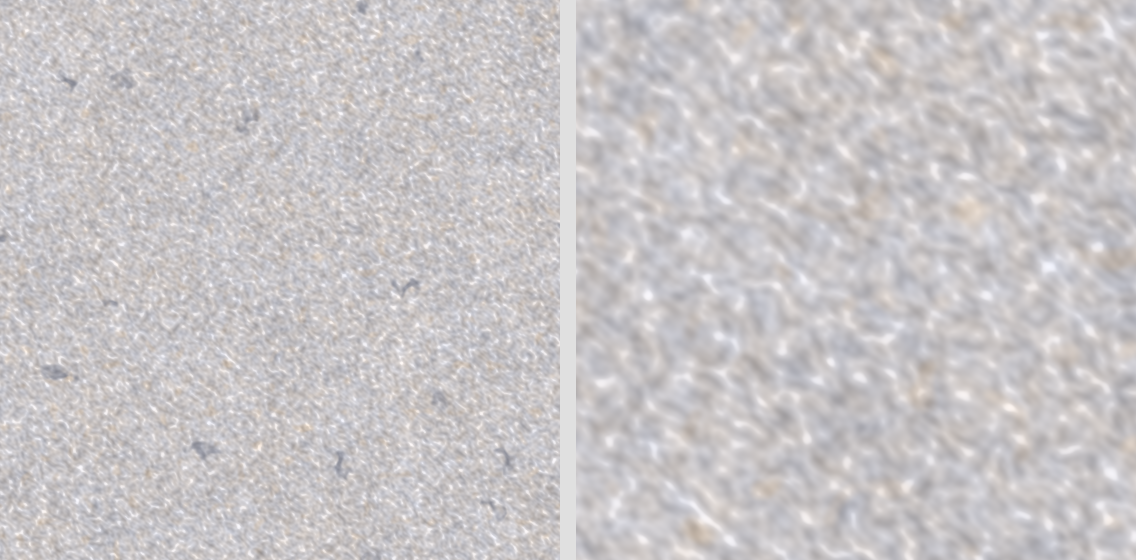
Left, the full canvas; right, a detail of the centre.
Reproduce this texture procedurally as a Shadertoy shader.

```glsl
// Fine pale grey stone: slanted gradient-noise grains with bright glints,
// broad mottling, faint warm and cool tints, sparse tan stains, and
// ragged blue-grey flaws scattered over a jittered grid.

float hash(vec2 p) {
    return fract(sin(dot(p, vec2(127.1, 311.7))) * 43758.5453);
}

vec2 gradientAt(vec2 cell) {
    float angle = 6.2832 * hash(cell);
    return vec2(cos(angle), sin(angle));
}

// Gradient noise, roughly -0.7 to 0.7
float noise(vec2 p) {
    vec2 i = floor(p), f = fract(p);
    vec2 w = f * f * f * (f * (f * 6.0 - 15.0) + 10.0);
    vec2 e = vec2(1.0, 0.0);
    float low = mix(dot(gradientAt(i), f),
                    dot(gradientAt(i + e.xy), f - e.xy), w.x);
    float high = mix(dot(gradientAt(i + e.yx), f - e.yx),
                     dot(gradientAt(i + e.xx), f - e.xx), w.x);
    return mix(low, high, w.y);
}

// Short bent strokes, present in some cells of the grid only
float flaws(vec2 uv) {
    vec2 warp = vec2(noise(uv * 42.0 + 7.0), noise(uv * 42.0 + 31.0));
    vec2 p = uv + 0.026 * warp;
    vec2 home = floor(p * 6.0);
    float mask = 0.0;
    for (int y = -1; y <= 1; y++)
    for (int x = -1; x <= 1; x++) {
        vec2 cell = home + vec2(x, y);
        vec2 center = (cell + vec2(hash(cell + 3.7), hash(cell + 9.2))) / 6.0;
        vec2 axis = gradientAt(cell + 17.3);
        float halfLength = 0.026 * hash(cell + 5.1);
        vec2 q = p - center;
        float d = length(q - axis * clamp(dot(q, axis), -halfLength, halfLength));
        float strength = smoothstep(0.45, 0.75, hash(cell + 23.9));
        mask = max(mask, strength * smoothstep(0.016, 0.003, d));
    }
    return mask * clamp(0.75 + 1.8 * noise(uv * 50.0 + 60.0), 0.0, 1.0);
}

void mainImage(out vec4 fragColor, in vec2 fragCoord) {
    vec2 uv = fragCoord / iResolution.y;

    // Grain axes run down to the right
    vec2 slanted = vec2(dot(uv, vec2(0.77, -0.64)), dot(uv, vec2(0.64, 0.77)));
    slanted += 0.004 * vec2(noise(uv * 30.0), noise(uv * 30.0 + 50.0));

    // Two grain sizes with rounded glints
    float grain = 0.66 * noise(slanted * vec2(64.0, 90.0) + 11.0)
                + 0.58 * noise(slanted * vec2(112.0, 155.0) + 43.0);
    float glint = smoothstep(0.2, 0.5, grain);

    // Clumps and broad clouds of lighter and darker stone
    float mottle = 0.024 * noise(uv * 5.0 + 200.0)
                 + 0.036 * noise(uv * 13.0 + 80.0)
                 + 0.056 * noise(uv * 31.0 + 95.0);
    vec3 color = vec3(0.783, 0.770, 0.778);
    color += 0.2 * grain + mottle + 0.06 * glint;

    // Warm and cool grains, then stronger tan stains
    float tint = noise(slanted * vec2(50.0, 68.0) + 120.0);
    color += tint * vec3(0.028, 0.003, -0.036);
    float warmth = noise(uv * 9.0 + 230.0);
    color += warmth * vec3(0.012, 0.0, -0.018);
    float stain = smoothstep(0.26, 0.52, noise(uv * 36.0 + 150.0));
    color += stain * vec3(0.015, -0.012, -0.05);

    // Dark flaws keep a little of the grain
    vec3 flawColor = vec3(0.53, 0.54, 0.59) + 0.12 * grain;
    color = mix(color, flawColor, 0.8 * flaws(uv));

    fragColor = vec4(clamp(color, 0.0, 1.0), 1.0);
}
```
